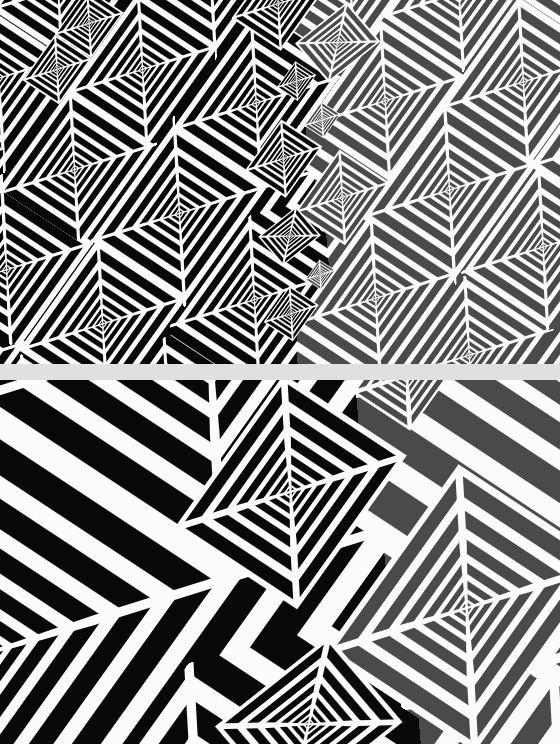
Top: the whole. Bottom: its middle third, enlarged.
A WebGL 2 fragment shader for this pattern:

```glsl
#version 300 es
precision highp float;

#define HEIGHT 4.98       // canvas height in layout units
#define RINGS 8.0         // bands from centre to rim
#define RING_POWER 0.45   // below 1 crowds bands toward the centre
#define WHITE_SHARE 0.41  // white part of each band period
#define SPOKE 0.021       // half width of a spoke
#define SEAM_X 4.24       // where black gives way to gray
#define SEAM_WEBS 9
#define RIM 1.07          // outer limit of a small web

uniform vec2 u_resolution;
out vec4 fragColor;

const vec3 PAPER = vec3(0.99);
const vec3 BLACK = vec3(0.03);
const vec3 GRAY = vec3(0.29);
// Spoke directions of a unit web, y pointing down
const mat2 SPOKES = mat2(0.055, 0.97, 0.96, -0.30);

// Position in spoke coordinates; the web rim has L1 length 1
vec2 toWeb(vec2 offset, float size, float tilt) {
    float c = cos(tilt), s = sin(tilt);
    return inverse(SPOKES) * (mat2(c, -s, s, c) * offset) / size;
}

float rimNorm(vec2 q) {
    return abs(q.x) + abs(q.y);
}

// Ink coverage of concentric bands cut by four spokes
float webInk(vec2 q, float size, float px) {
    float r = max(rimNorm(q), 0.002);
    float phase = RINGS * pow(r, RING_POWER);
    float slope = RINGS * RING_POWER * pow(r, RING_POWER - 1.0) / (0.7 * size);
    float fromMid = abs(fract(phase - 0.5 * WHITE_SHARE) - 0.5);
    float band = 0.5 * (1.0 - WHITE_SHARE) - fromMid;
    float ink = clamp(band / (px * slope) + 0.5, 0.0, 1.0);

    float spokeDist = 0.96 * size * min(abs(q.x), abs(q.y));
    float halfWidth = SPOKE * sqrt(size) * min(1.0, 0.3 + 1.4 * r);
    return ink * clamp((spokeDist - halfWidth) / px + 0.5, 0.0, 1.0);
}

// Bent lattices of large webs on either side of the seam
vec2 leftCentre(float i, float j) {
    return vec2(1.02, 2.32) + vec2(1.64, 0.31) * i + vec2(-0.205, 0.29) * i * i
         + vec2(-0.93 - 0.12 * i, 1.37 + 0.14 * i) * j;
}

vec2 rightCentre(float i, float j) {
    return vec2(6.15, 2.60) + vec2(1.08, 1.00) * i + vec2(0.20, -0.22) * i * i
         + vec2(-1.01, 1.48) * j;
}

// Lays a small web over the colour so far
vec3 overlay(vec3 under, vec2 offset, float size, float tilt, vec3 tone, float px) {
    vec2 q = toWeb(offset, size, tilt);
    float cover = clamp((RIM - rimNorm(q)) * 0.7 * size / px + 0.5, 0.0, 1.0);
    return mix(under, mix(PAPER, tone, webInk(q, size, px)), cover);
}

void main() {
    float px = HEIGHT / u_resolution.y;
    vec2 p = gl_FragCoord.xy * px;
    p.y = HEIGHT - p.y;

    // Large webs: the nearest one by rim norm owns the point
    float best = 1e3, bestSize = 1.0;
    vec2 bestQ = vec2(0.0);
    vec3 tone = BLACK;
    for (int side = 0; side < 2; side++) {
        for (int n = 0; n < 30; n++) {
            float i = float(n % 5) - 2.0;
            float j = float(n / 5) - 3.0;
            vec2 centre = side == 0 ? leftCentre(i, j) : rightCentre(i, j);
            bool outside = side == 0 ? centre.x > SEAM_X : centre.x < SEAM_X + 0.2;
            if (outside) continue;
            float size = 1.05 + 0.08 * cos(2.0 * (i - float(1 - side)) + 1.3 * j);
            vec2 q = toWeb(p - centre, size, 0.0);
            float r = rimNorm(q);
            if (r < best) {
                best = r;
                bestQ = q;
                bestSize = size;
                tone = side == 0 ? BLACK : GRAY;
            }
        }
    }
    vec3 color = mix(PAPER, tone, webInk(bestQ, bestSize, px));

    // Small webs zigzagging down the seam
    for (int k = 0; k < SEAM_WEBS; k++) {
        float t = float(k);
        float size = 0.42 + 0.22 * cos((t - 0.3) * 1.396);
        bool odd = k % 2 == 1;
        vec2 centre = vec2(SEAM_X + (odd ? 0.7 : -0.7) * size, 0.05 + 0.53 * t);
        float tilt = k % 5 == 1 ? 0.28 : 0.0;
        color = overlay(color, p - centre, size, tilt, odd ? GRAY : BLACK, px);
    }

    // Pair of small webs in the upper left
    for (int k = 0; k < 2; k++) {
        vec2 centre = vec2(0.78, 0.95) + vec2(0.44, -0.63) * float(k);
        color = overlay(color, p - centre, 0.46, 0.0, BLACK, px);
    }

    fragColor = vec4(color, 1.0);
}
```
